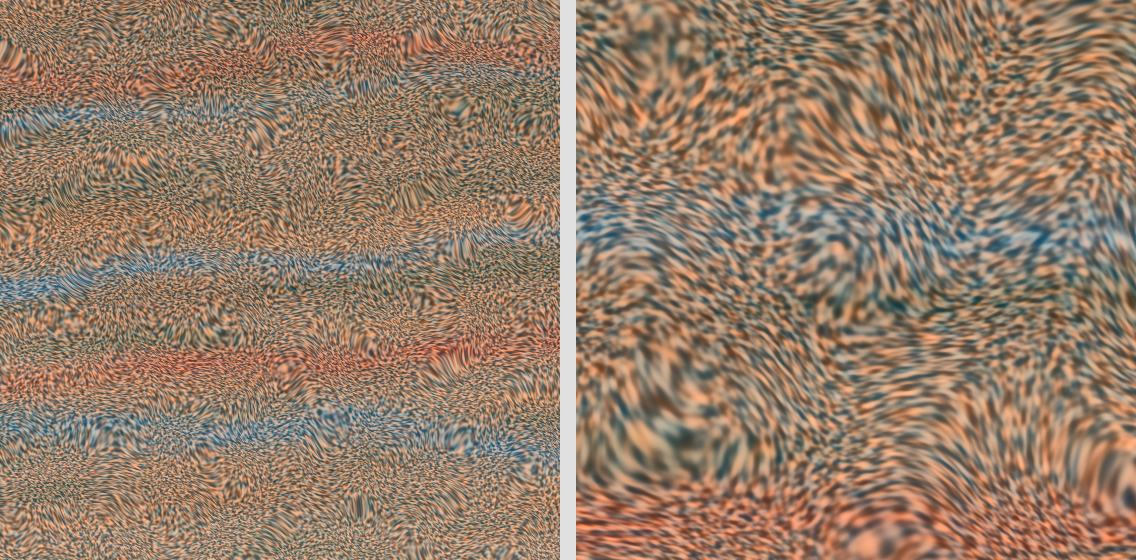
Left, the full canvas; right, a detail of the centre.
This texture is drawn by a WebGL 1 fragment shader. Its source:

```glsl
precision highp float;
// Weathered sandstone: fine mottled grain over drifting rust, ochre and slate-blue strata.
uniform vec2 u_resolution;

const vec3 STONE = vec3(0.585, 0.495, 0.415);
const vec3 OCHRE = vec3(0.670, 0.500, 0.375);
const vec3 OLIVE = vec3(0.485, 0.455, 0.370);
const vec3 SLATE = vec3(0.460, 0.530, 0.560);
const vec3 RUST = vec3(0.700, 0.410, 0.320);
const vec3 LIGHT_SHIFT = vec3(0.150, 0.135, 0.120);  // dark to pale grains
const vec3 WARM_SHIFT = vec3(0.070, -0.005, -0.040); // teal to peach grains
const vec2 GRAIN_CELLS = vec2(125.0, 165.0);
const vec2 FINE_CELLS = vec2(205.0, 250.0);
const vec2 TINT_CELLS = vec2(105.0, 140.0);
const vec2 LAYER_CELLS = vec2(1.6, 13.0);
const float LAYER_SLOPE = 0.08;
const float GRAIN_WARP = 0.012;
const float SEAM_WOBBLE = 0.035;

vec2 randomGradient(vec2 cell) {
  vec3 h = fract(cell.xyx * vec3(0.1031, 0.1030, 0.0973));
  h += dot(h, h.yzx + 33.33);
  float angle = 6.2832 * fract((h.x + h.y) * h.z);
  return vec2(cos(angle), sin(angle));
}

// Gradient noise, scaled to a spread of roughly one.
float noise(vec2 p) {
  vec2 i = floor(p);
  vec2 f = p - i;
  vec2 w = f * f * f * (f * (f * 6.0 - 15.0) + 10.0);
  float a = dot(randomGradient(i), f);
  float b = dot(randomGradient(i + vec2(1, 0)), f - vec2(1, 0));
  float c = dot(randomGradient(i + vec2(0, 1)), f - vec2(0, 1));
  float d = dot(randomGradient(i + vec2(1, 1)), f - vec2(1, 1));
  return 4.0 * mix(mix(a, b, w.x), mix(c, d, w.x), w.y);
}

float layers(vec2 p) {
  float sum = 0.0;
  float weight = 0.65;
  for (int i = 0; i < 3; i++) {
    sum += weight * noise(p);
    p = p * 2.1 + 17.3;
    weight *= 0.6;
  }
  return sum;
}

// Soft stratum from height ends.x to ends.y, its strength fading across the canvas.
float seam(vec2 p, vec2 ends, float width, vec2 strength) {
  float wobble = SEAM_WOBBLE * 0.5 * noise(vec2(p.x * 2.5, ends.x * 37.0));
  float offset = (p.y - mix(ends.x, ends.y, p.x) - wobble) / width;
  float patches = 0.8 + 0.25 * layers(p * vec2(5.0, 28.0) + ends * 19.0);
  float amount = mix(strength.x, strength.y, p.x) * patches;
  return clamp(amount * exp(-offset * offset), 0.0, 1.0);
}

vec3 strata(vec2 p) {
  vec2 q = vec2(p.x, p.y - LAYER_SLOPE * p.x) * LAYER_CELLS;
  float warmth = layers(q + 5.7);
  vec3 color = mix(STONE, OCHRE, 0.6 * smoothstep(-0.2, 1.4, warmth));
  color = mix(color, OLIVE, 0.75 * smoothstep(0.1, 1.5, -warmth));
  color += 0.022 * layers(q * 0.8 + 41.0) + 0.06 * (0.45 - p.y);

  color = mix(color, OLIVE, seam(p, vec2(0.74, 0.85), 0.045, vec2(0.0, 0.9)));
  color = mix(color, OLIVE, seam(p, vec2(0.62, 0.68), 0.030, vec2(0.8, 0.1)));
  color = mix(color, RUST, seam(p, vec2(0.86, 0.92), 0.030, vec2(0.6, 0.5)));
  color = mix(color, RUST, seam(p, vec2(0.31, 0.43), 0.030, vec2(0.6, 0.9)));
  color = mix(color, OCHRE, seam(p, vec2(0.56, 0.63), 0.035, vec2(0.7, 0.6)));
  color = mix(color, SLATE, seam(p, vec2(0.79, 0.87), 0.020, vec2(0.9, 0.3)));
  color = mix(color, SLATE, seam(p, vec2(0.49, 0.59), 0.022, vec2(1.2, 0.6)));
  color = mix(color, SLATE, seam(p, vec2(0.25, 0.22), 0.035, vec2(0.85, 0.9)));
  return color;
}

void main() {
  vec2 p = gl_FragCoord.xy / u_resolution.y;

  // Bend the grain into short slanted strokes.
  vec2 bend = vec2(noise(p * 9.0 + 3.1), noise(p * 11.0 + 27.4));
  vec2 g = p + GRAIN_WARP * bend;
  g.x += 0.5 * g.y;

  float grain = 0.85 * noise(g * GRAIN_CELLS) + 0.7 * noise(g * FINE_CELLS + 71.5);
  float tone = grain / sqrt(1.0 + 0.22 * grain * grain);
  float tint = 0.8 * noise(g * TINT_CELLS + 133.7) + 0.55 * tone;

  vec3 color = strata(p) + LIGHT_SHIFT * tone + WARM_SHIFT * tint;
  gl_FragColor = vec4(clamp(color, 0.0, 1.0), 1.0);
}
```
